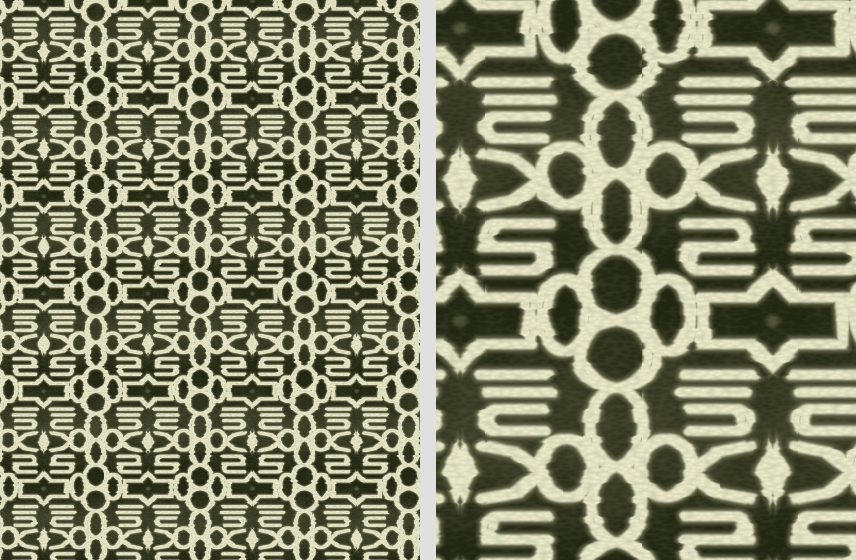
Left: the whole. Right: its middle third, enlarged.
Write a Shadertoy shader that draws this pattern.

```glsl
#define CANVAS_SPAN 864.0
#define TILE vec2(214.5, 200.6)
#define FIRST_MEDALLION vec2(90.0, 202.8)
#define LINE_HALF 2.0
#define FRINGE 3.6
#define ROW_HEIGHT 4.6
#define CREAM vec3(0.87, 0.87, 0.75)
#define OLIVE vec3(0.40, 0.40, 0.29)
#define INK vec3(0.13, 0.15, 0.07)

float hash(vec2 p) {
    p = fract(p * vec2(0.1031, 0.1137));
    p += dot(p, p.yx + 33.33);
    return fract((p.x + p.y) * p.x * 17.0);
}

// Distance to the nearest jittered cell point
float cellular(vec2 p) {
    vec2 cell = floor(p);
    float nearest = 2.0;
    for (int j = -1; j <= 1; j++)
        for (int i = -1; i <= 1; i++) {
            vec2 id = cell + vec2(i, j);
            vec2 point = id + vec2(hash(id), hash(id + 57.0));
            nearest = min(nearest, length(p - point));
        }
    return nearest;
}

float wrapY(float y) {
    return mod(y + 0.5 * TILE.y, TILE.y) - 0.5 * TILE.y;
}

float ring(vec2 p, vec2 center, vec2 radius) {
    vec2 q = vec2(p.x - center.x, wrapY(p.y - center.y)) + 0.001;
    float k = length(q / radius);
    return abs(k * (k - 1.0) / length(q / (radius * radius)));
}

float segment(vec2 p, vec2 a, vec2 b) {
    vec2 ab = b - a;
    return length(p - a - ab * clamp(dot(p - a, ab) / dot(ab, ab), 0.0, 1.0));
}

float box(vec2 p, vec2 halfSize) {
    vec2 q = abs(p) - halfSize;
    return length(max(q, 0.0)) + min(max(q.x, q.y), 0.0);
}

// Round-ended U, open towards +x
float hook(vec2 p, float radius, float reach) {
    if (p.x < 0.0) return abs(length(p) - radius);
    return length(vec2(max(p.x - reach, 0.0), abs(p.y) - radius));
}

// Distance to the pale lines; x runs outward from the medallion, y downward
float paleLines(vec2 p) {
    vec2 c = vec2(0.5 * TILE.x - p.x, p.y);

    // Column of ovals and its flanking pair
    float d = ring(c, vec2(0.0, -25.0), vec2(23.0, 24.0));
    d = min(d, ring(c, vec2(0.0, 23.0), vec2(25.0, 23.0)));
    d = min(d, ring(c, vec2(0.0, 73.0), vec2(18.0, 27.0)));
    d = min(d, ring(c, vec2(0.0, 126.0), vec2(17.0, 26.0)));
    d = min(d, ring(c, vec2(35.0, -4.0), vec2(16.0, 25.0)));
    d = min(d, ring(c, vec2(34.0, 101.0), vec2(18.0, 20.0)));

    // Medallion: a wide bar with a peaked middle
    vec2 m = vec2(abs(p.x), abs(wrapY(p.y)));
    float peak = (m.x + m.y - 31.0) * 0.707;
    d = min(d, abs(min(box(m, vec2(48.0, 16.0)), peak)));

    // Upper bars and hook
    d = min(d, segment(p, vec2(15.0, 37.0), vec2(58.0, 37.0)));
    d = min(d, segment(p, vec2(20.0, 49.0), vec2(61.0, 49.0)));
    d = min(d, hook(p - vec2(26.0, 68.0), 7.5, 30.0));

    // Chevron and star
    vec2 s = vec2(p.x, abs(p.y - 104.0));
    d = min(d, segment(s, vec2(56.0, 0.0), vec2(38.0, 14.0)));
    d = min(d, segment(s, vec2(38.0, 14.0), vec2(17.0, 18.0)));
    d = min(d, max(dot(vec2(abs(s.x), s.y), vec2(0.9, 0.43)) - 6.0, 0.0));

    // Lower S
    d = min(d, hook(p - vec2(27.0, 142.0), 8.0, 32.0));
    return min(d, hook(vec2(50.0 - p.x, p.y - 158.0), 8.0, 32.0));
}

void mainImage(out vec4 fragColor, in vec2 fragCoord) {
    vec2 p = vec2(fragCoord.x, iResolution.y - fragCoord.y) * CANVAS_SPAN / iResolution.x;
    vec2 q = p - FIRST_MEDALLION;
    vec2 tile = vec2(abs(mod(q.x + 0.5 * TILE.x, TILE.x) - 0.5 * TILE.x), mod(q.y, TILE.y));

    // Woven fringe: each row spreads the lines sideways by its own amount
    float row = p.y / ROW_HEIGHT;
    float block = floor(p.x / (0.25 * TILE.x));
    float spread = mix(hash(vec2(floor(row), block)), hash(vec2(floor(row) + 1.0, block)),
                       smoothstep(0.25, 0.75, fract(row)));
    vec2 shift = vec2(FRINGE * spread, 0.0);
    float d = min(paleLines(tile + shift), paleLines(tile - shift));

    // Pile texture and slow changes of dye depth
    float pile = cellular(p * vec2(0.16, 0.38));
    float patches = cellular(p / 34.0 + 9.0);
    float depth = 0.76 + 0.18 * cos(6.2832 * (tile.y + 25.0) / TILE.y);
    depth += 0.35 * (0.5 - pile) + 0.22 * (0.5 - patches);
    float spot = length(vec2(tile.x, wrapY(tile.y)) / vec2(6.0, 5.0));
    depth -= 0.6 * (1.0 - smoothstep(0.3, 1.3, spot));

    vec3 color = mix(CREAM, OLIVE, smoothstep(LINE_HALF, LINE_HALF + 3.0, d));
    float soak = smoothstep(LINE_HALF + 1.0, LINE_HALF + 6.0, d);
    color = mix(color, INK, soak * clamp(depth, 0.0, 1.0));
    color *= 1.0 + 0.14 * (0.5 - pile);
    fragColor = vec4(color, 1.0);
}
```
